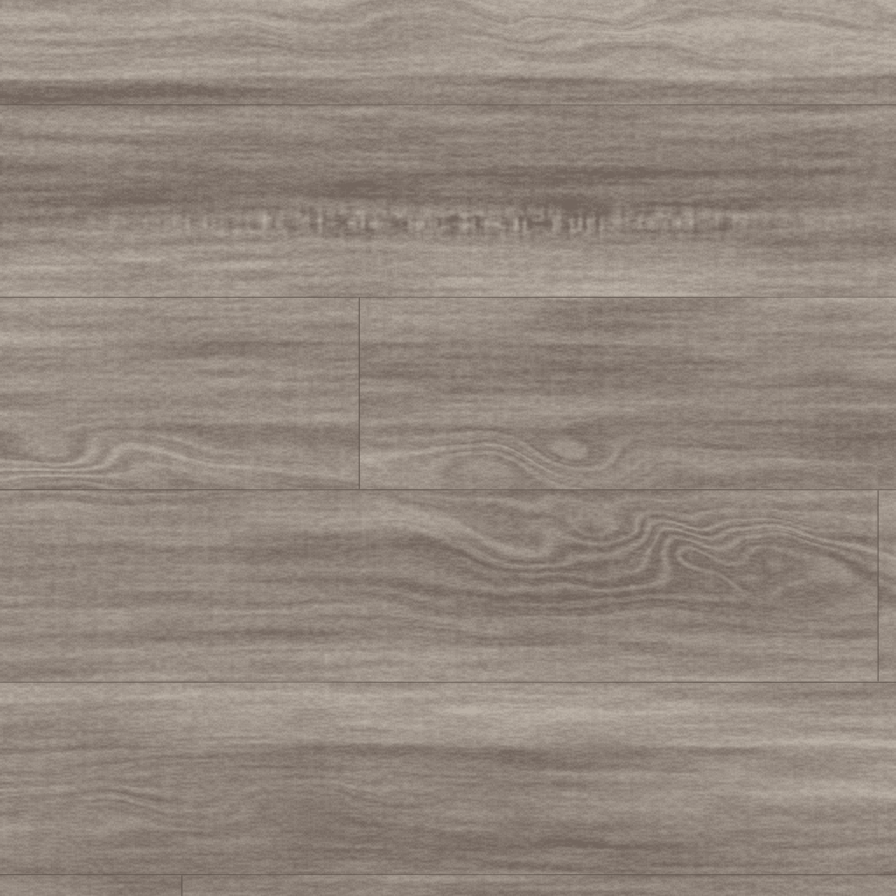
This texture is drawn by a WebGL 1 fragment shader. Its source:

```glsl
precision highp float;
// Grey-brown wood flooring: staggered long planks with grain strips, figured knots and fine pores.
uniform vec2 u_resolution;

const vec3 DARK_WOOD = vec3(0.450, 0.400, 0.368);
const vec3 LIGHT_WOOD = vec3(0.725, 0.687, 0.645);
const vec3 SEAM_COLOR = vec3(0.37, 0.33, 0.30);
const float PLANK_HEIGHT = 0.2148;
const float PLANK_LENGTH = 1.935;
const float PLANK_SHIFT = 0.579;
const float STRIP_HEIGHT = 0.1056;
const float SEAM_HALF_WIDTH = 0.0007;

float hash(vec2 p) {
  return fract(sin(dot(p, vec2(127.1, 311.7))) * 43758.5453);
}

float noise(vec2 p) {
  vec2 i = floor(p);
  vec2 f = fract(p);
  f = f * f * (3.0 - 2.0 * f);
  float low = mix(hash(i), hash(i + vec2(1.0, 0.0)), f.x);
  float high = mix(hash(i + vec2(0.0, 1.0)), hash(i + vec2(1.0, 1.0)), f.x);
  return mix(low, high, f.y);
}

// Soft elliptical mask
float blob(vec2 p, vec2 center, vec2 radius) {
  vec2 d = (p - center) / radius;
  return exp(-dot(d, d));
}

float line(float dist, float halfWidth, float pixel) {
  return clamp((halfWidth - dist) / pixel + 0.5, 0.0, 1.0);
}

// Long horizontal fibres, from broad bands to hairlines
float streaks(vec2 p, float seed) {
  float sum = 0.0;
  float weight = 0.38;
  vec2 scale = vec2(1.6, 28.0);
  for (int i = 0; i < 4; i++) {
    sum += weight * (noise(p * scale + seed) - 0.5);
    scale *= vec2(2.2, 2.0);
    weight *= 0.93;
    seed += 17.3;
  }
  return sum;
}

// Where the grain swirls instead of running straight
float figureMask(vec2 p) {
  float m = 1.4 * blob(p, vec2(0.73, 0.625), vec2(0.24, 0.060));
  m += 0.9 * blob(p, vec2(0.10, 0.525), vec2(0.16, 0.035));
  m += 0.7 * blob(p, vec2(0.55, 0.515), vec2(0.20, 0.030));
  m += 0.6 * blob(p, vec2(0.70, 0.025), vec2(0.45, 0.035));
  m += 0.5 * blob(p, vec2(0.20, 0.890), vec2(0.25, 0.030));
  return min(m, 1.0);
}

// Alternating light and dark sequence of strips
float stripTone(float index) {
  float a = 1.885 * index;
  return cos(a) + cos(2.0 * a);
}

// Strip shading: x is the tone, y the faint dark edge
vec2 strips(vec2 p, float pixel) {
  float s = (p.y - 0.072) / STRIP_HEIGHT + 1.0;
  s -= 0.17 * sin(1.047 * (s - 0.5));
  s += 0.09 * (noise(p * vec2(4.0, 8.0)) - 0.5);
  float index = floor(s);
  float f = s - index;
  float tone = mix(stripTone(index - 1.0), stripTone(index), smoothstep(0.0, 0.06, f));
  float edge = exp(-f * 9.0) * smoothstep(0.0, 0.06, f);
  float patchy = noise(vec2(p.x * 5.0, index * 5.0));
  return vec2(tone, edge * patchy);
}

void main() {
  vec2 p = gl_FragCoord.xy / u_resolution;
  p.y = 1.0 - p.y;
  vec2 pixel = 1.0 / u_resolution;

  // Plank layout with a regular stagger
  float course = (p.y - 0.117) / PLANK_HEIGHT + 1.0;
  float row = floor(course);
  float joint = mod(0.401 + PLANK_SHIFT * (row - 2.0), PLANK_LENGTH);
  float seed = row * 7.31 + step(joint, p.x) * 3.7;

  // Bend the grain around figured areas
  float figure = figureMask(p);
  vec2 slant = p + vec2(-0.9 * p.y, 0.0);
  float swirl = noise(slant * vec2(9.0, 13.0) + seed) - 0.5;
  swirl += 0.22 * (noise(slant * vec2(24.0, 34.0) + seed) - 0.5);
  float drift = noise(p * vec2(2.2, 7.0) + seed) - 0.5;
  vec2 grain = vec2(p.x, p.y + 0.015 * drift + 0.17 * figure * swirl);

  // Build up the shade
  vec2 strip = strips(p, pixel.y);
  float shade = 0.49 + 0.105 * strip.x - 0.26 * strip.y;
  shade += 0.86 * streaks(grain, seed) * (1.0 - 0.35 * figure);
  shade += 0.18 * (noise(p * vec2(3.0, 9.0) + 40.0) - 0.5);
  float rings = 0.5 + 0.5 * sin(grain.y * 270.0 + 2.0 * drift);
  shade += figure * (0.36 * (pow(rings, 1.8) - 0.42) - 0.03);

  // Cross-grain ray flecks
  float fleck = blob(p, vec2(0.52, 0.247), vec2(0.34, 0.015));
  float ray = noise(p * vec2(210.0, 60.0)) + 0.5 * noise(p * vec2(130.0, 240.0));
  shade += 0.85 * fleck * (ray - 0.72);

  // Fine pores and a gentle fade
  shade += 0.25 * (noise(p * vec2(170.0, 390.0)) - 0.5);
  shade += 0.15 * (hash(floor(p * 512.0)) - 0.5);
  shade += 0.06 * (0.5 - p.y);
  vec3 color = mix(DARK_WOOD, LIGHT_WOOD, clamp(shade, 0.0, 1.0));

  // Seams between planks
  float seamDistance = abs(fract(course + 0.5) - 0.5) * PLANK_HEIGHT;
  float wear = 0.4 + 0.4 * noise(vec2(p.x * 9.0, floor(course + 0.5) * 4.0));
  float seam = wear * line(seamDistance, SEAM_HALF_WIDTH, pixel.y);
  seam = max(seam, 0.75 * line(abs(p.x - joint), SEAM_HALF_WIDTH, pixel.x));
  gl_FragColor = vec4(mix(color, SEAM_COLOR, seam), 1.0);
}
```
